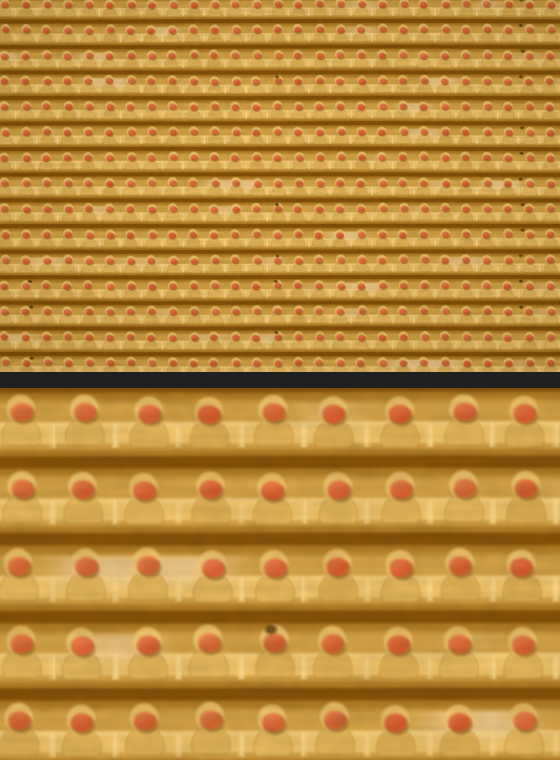
Top: the whole. Bottom: its middle third, enlarged.
A Shadertoy shader for this pattern:

```glsl
// Stacked golden slats, each carrying a row of pale pegs with small red heads.
// A slat profile is repeated downwards and a peg cell across it; hashes vary
// each peg, and gradient noise adds streaks, glare and uneven light.

const float ROW_PITCH = 0.0688;             // in canvas heights
const float COL_PITCH = 0.819;              // in row pitches
const vec2  FIRST_PEG = vec2(0.0137, 0.0125); // from the top left corner
const float SLAT_TOP  = -0.30;              // slat start above the peg head
const vec2  HEAD_SIZE = vec2(0.145, 0.122);
const float CAP_RADIUS = 0.185;
const float SOFTNESS  = 0.035;
const float NAIL_CHANCE = 0.6;

const vec3 GROOVE = vec3(0.49, 0.30, 0.03);
const vec3 BROWN  = vec3(0.64, 0.45, 0.13);
const vec3 GOLD   = vec3(0.77, 0.59, 0.25);
const vec3 CREAM  = vec3(0.87, 0.71, 0.38);
const vec3 PALE   = vec3(0.92, 0.79, 0.51);
const vec3 RED    = vec3(0.78, 0.33, 0.16);
const vec3 ROSE   = vec3(0.87, 0.45, 0.27);
const vec3 GLARE  = vec3(0.89, 0.76, 0.56);

vec2 hash2(vec2 p) {
    vec3 a = fract(p.xyx * vec3(0.1031, 0.1030, 0.0973));
    a += dot(a, a.yzx + 33.33);
    return fract((a.xx + a.yz) * a.zy);
}

float corner(vec2 cell, vec2 offset, vec2 f) {
    return dot(hash2(cell + offset) * 2.0 - 1.0, f - offset);
}

float gradientNoise(vec2 p) {
    vec2 i = floor(p), f = fract(p);
    vec2 w = f * f * f * (f * (f * 6.0 - 15.0) + 10.0);
    float a = mix(corner(i, vec2(0, 0), f), corner(i, vec2(1, 0), f), w.x);
    float b = mix(corner(i, vec2(0, 1), f), corner(i, vec2(1, 1), f), w.x);
    return mix(a, b, w.y);
}

float fill(float d, float soft) { return 1.0 - smoothstep(-soft, soft, d); }

float boxDistance(vec2 p, vec2 halfSize, float radius) {
    vec2 d = abs(p) - halfSize + radius;
    return length(max(d, 0.0)) + min(max(d.x, d.y), 0.0) - radius;
}

// Shading down one slat: groove shadow, back wall, bright ledge, lower lip.
vec3 slatColor(float v) {
    vec3 c = mix(GROOVE, BROWN, smoothstep(-0.31, -0.23, v));
    c = mix(c, GOLD, smoothstep(-0.24, -0.08, v));
    c = mix(c, CREAM, smoothstep(0.08, 0.16, v));
    c = mix(c, GOLD, smoothstep(0.37, 0.44, v));
    c = mix(c, BROWN, smoothstep(0.43, 0.53, v));
    return mix(c, GROOVE, smoothstep(0.53, 0.60, v));
}

// Dark nails in three upright lines; the left line starts low down.
float nails(vec2 q, float row, float v, float soft) {
    float mask = 0.0;
    for (int i = 0; i < 3; i++) {
        float line = float(i);
        vec2 h = hash2(vec2(row + 3.0, line * 17.0 + 5.0));
        float chance = i == 1 ? 0.25 : NAIL_CHANCE;
        float present = step(h.x, chance) * (i == 0 ? step(9.5, row) : 1.0);
        vec2 d = vec2(q.x - 1.02 - 9.58 * line + 0.1 * (h.y - 0.5), v + 0.19);
        mask = max(mask, present * fill(length(d * vec2(0.8, 1.0)) - 0.06, soft));
    }
    return mask;
}

void mainImage(out vec4 fragColor, in vec2 fragCoord) {
    vec2 p = vec2(fragCoord.x, iResolution.y - fragCoord.y) / iResolution.y;
    float soft = max(SOFTNESS, 0.7 / (iResolution.y * ROW_PITCH));
    vec2 q = (p - FIRST_PEG) / ROW_PITCH;
    q.y += 0.05 * gradientNoise(q * vec2(0.10, 0.25));

    float row = floor(q.y - SLAT_TOP);
    float col = floor(q.x / COL_PITCH + 0.5);
    vec2 cell = vec2(q.x - col * COL_PITCH, q.y - row);
    vec2 id = vec2(col, row) + 20.0;
    vec2 vary = hash2(id), tone = hash2(id + 71.0);

    // Slat, with glare patches on its back wall
    vec3 color = slatColor(cell.y);
    float patches = gradientNoise(vec2(q.x * 0.4, row * 0.73 + 4.2));
    float wall = smoothstep(-0.18, -0.08, cell.y) * (1.0 - smoothstep(0.08, 0.35, cell.y));
    color = mix(color, GLARE, 0.75 * wall * smoothstep(0.12, 0.4, patches));

    // Ledge rim and the upright joint between pegs
    float rim = fill(abs(cell.y - 0.15) - 0.025, soft);
    float joint = boxDistance(vec2(0.5 * COL_PITCH - abs(cell.x), cell.y - 0.29),
                              vec2(0.035, 0.16), 0.01);
    color = mix(color, PALE, max(0.5 * rim, (0.45 + 0.5 * tone.y) * fill(joint, soft)));

    // Peg body with a narrow neck and a soft shadow around it
    vec2 peg = cell - (vary - 0.5) * vec2(0.08, 0.05);
    float flare = 0.05 * smoothstep(0.14, 0.30, peg.y);
    float body = boxDistance(peg - vec2(0.0, 0.28), vec2(0.19 + flare, 0.15), 0.06);
    color = mix(color, BROWN, 0.45 * fill(abs(body) - 0.015, soft));
    color = mix(color, mix(GOLD, CREAM, 0.35 + 0.4 * tone.x), fill(body, soft));

    // Cap, shadow under the head, then the red head
    float cap = length(peg - vec2(-0.01, -0.045)) - CAP_RADIUS;
    color = mix(color, mix(CREAM, PALE, 0.3 * tone.y), 0.85 * fill(cap, soft));
    vec2 headPos = peg - vec2(0.02 * (tone.x - 0.5), 0.0);
    float shade = (length((headPos - vec2(0.025, 0.035)) / HEAD_SIZE) - 1.0) * HEAD_SIZE.y;
    color = mix(color, BROWN * 0.8, 0.65 * fill(shade, soft));
    float head = (length(headPos / HEAD_SIZE) - 1.0) * HEAD_SIZE.y;
    float lit = smoothstep(0.10, -0.10, 0.0) + 0.0;
    lit = 1.0 - smoothstep(-0.10, 0.08, headPos.y + 0.4 * headPos.x);
    vec3 headColor = mix(RED, ROSE, clamp(0.65 * lit + 0.5 * tone.x - 0.15, 0.0, 1.0));
    color = mix(color, headColor, (0.8 + 0.2 * vary.y) * fill(head, soft));

    // Nails, lengthwise streaks and uneven light
    color = mix(color, GROOVE * 0.65, 0.8 * nails(q, row, cell.y, soft));
    color *= 1.0 + 0.07 * gradientNoise(q * vec2(0.9, 9.0)) + 0.05 * gradientNoise(q * 5.0);
    vec2 fromCenter = fragCoord / iResolution.xy - 0.5;
    color *= 1.03 - 0.22 * dot(fromCenter, fromCenter);
    fragColor = vec4(clamp(color, 0.0, 1.0), 1.0);
}
```
